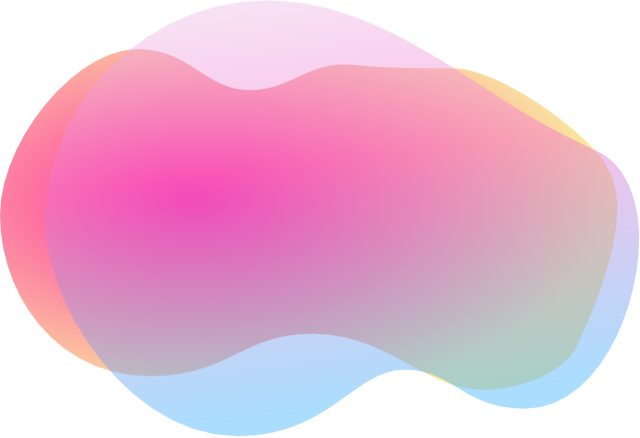
Reproduce this background procedurally as a Shadertoy shader.

```glsl
const int CURVE_STEPS = 14;
const vec2 CANVAS = vec2(1.463, 1.0);

// Outline being traced: pen position, squared distance, inside sign
struct Outline {
    vec2 pen;
    float dist2;
    float side;
};

Outline startAt(vec2 pen) {
    return Outline(pen, 1e5, 1.0);
}

vec2 cubicBezier(vec2 a, vec2 b, vec2 c, vec2 d, float t) {
    float s = 1.0 - t;
    return s * s * s * a + 3.0 * s * t * (s * b + t * c) + t * t * t * d;
}

// Updates distance and even-odd crossing for one straight piece
void addSegment(inout Outline o, vec2 p, vec2 a, vec2 b) {
    vec2 edge = b - a;
    vec2 toP = p - a;
    vec2 gap = toP - edge * clamp(dot(toP, edge) / max(dot(edge, edge), 1e-9), 0.0, 1.0);
    o.dist2 = min(o.dist2, dot(gap, gap));
    if ((a.y > p.y) != (b.y > p.y)) {
        float crossX = a.x + edge.x * (p.y - a.y) / edge.y;
        if (p.x < crossX) o.side = -o.side;
    }
}

// Extends the outline from the pen with a cubic curve
void curveTo(inout Outline o, vec2 p, vec2 b, vec2 c, vec2 d) {
    vec2 start = o.pen;
    for (int i = 1; i <= CURVE_STEPS; i++) {
        vec2 next = cubicBezier(start, b, c, d, float(i) / float(CURVE_STEPS));
        addSegment(o, p, o.pen, next);
        o.pen = next;
    }
}

float coverage(Outline o, float pixel) {
    return smoothstep(-0.75 * pixel, 0.75 * pixel, -o.side * sqrt(o.dist2));
}

// Wavy warm blob
Outline warmBlob(vec2 p) {
    Outline o = startAt(vec2(0.0, 0.509));
    curveTo(o, p, vec2(0.0, 0.676), vec2(0.171, 0.888), vec2(0.314, 0.888));
    curveTo(o, p, vec2(0.436, 0.888), vec2(0.469, 0.794), vec2(0.571, 0.794));
    curveTo(o, p, vec2(0.659, 0.794), vec2(0.701, 0.853), vec2(0.785, 0.853));
    curveTo(o, p, vec2(0.842, 0.851), vec2(0.838, 0.844), vec2(1.038, 0.844));
    curveTo(o, p, vec2(1.12, 0.844), vec2(1.276, 0.747), vec2(1.36, 0.657));
    curveTo(o, p, vec2(1.394, 0.621), vec2(1.411, 0.575), vec2(1.411, 0.528));
    curveTo(o, p, vec2(1.411, 0.429), vec2(1.368, 0.314), vec2(1.314, 0.2));
    curveTo(o, p, vec2(1.276, 0.143), vec2(1.181, 0.11), vec2(1.105, 0.11));
    curveTo(o, p, vec2(0.971, 0.11), vec2(0.886, 0.238), vec2(0.714, 0.238));
    curveTo(o, p, vec2(0.552, 0.238), vec2(0.524, 0.141), vec2(0.343, 0.141));
    curveTo(o, p, vec2(0.124, 0.141), vec2(0.0, 0.333), vec2(0.0, 0.509));
    return o;
}

// Large translucent blob
Outline glassBlob(vec2 p) {
    Outline o = startAt(vec2(0.103, 0.495));
    curveTo(o, p, vec2(0.103, 0.762), vec2(0.333, 0.999), vec2(0.61, 0.999));
    curveTo(o, p, vec2(0.781, 0.999), vec2(0.924, 0.914), vec2(1.038, 0.844));
    curveTo(o, p, vec2(1.166, 0.764), vec2(1.2, 0.733), vec2(1.36, 0.657));
    curveTo(o, p, vec2(1.429, 0.63), vec2(1.461, 0.543), vec2(1.461, 0.457));
    curveTo(o, p, vec2(1.461, 0.286), vec2(1.362, 0.067), vec2(1.2, 0.067));
    curveTo(o, p, vec2(1.057, 0.067), vec2(1.038, 0.156), vec2(0.924, 0.156));
    curveTo(o, p, vec2(0.81, 0.156), vec2(0.752, 0.004), vec2(0.543, 0.004));
    curveTo(o, p, vec2(0.295, 0.004), vec2(0.103, 0.305), vec2(0.103, 0.495));
    return o;
}

// Elliptical glow from magenta to soft yellow
vec3 warmColor(vec2 p, vec2 center, vec2 radii) {
    const vec3 MAGENTA = vec3(1.0, 0.157, 0.647);
    const vec3 YELLOW = vec3(0.98, 0.91, 0.62);
    return mix(MAGENTA, YELLOW, min(length((p - center) / radii), 1.0));
}

// Slanted gradient: cyan below, pink in the middle, lilac above
vec3 glassColor(vec2 p, float slant) {
    const vec3 CYAN = vec3(0.255, 0.706, 0.988);
    const vec3 PINK = vec3(0.949, 0.439, 0.808);
    const vec3 LILAC = vec3(0.933, 0.745, 0.91);
    float height = p.y - slant * p.x;
    vec3 lower = mix(CYAN, PINK, clamp((height + 0.029) / 0.572, 0.0, 1.0));
    return mix(lower, LILAC, clamp((height - 0.543) / 0.381, 0.0, 1.0));
}

void mainImage(out vec4 fragColor, in vec2 fragCoord) {
    const float GLASS_OPACITY = 0.45;
    vec2 p = fragCoord / iResolution.xy * CANVAS;
    float pixel = 1.0 / iResolution.y;

    // Layers from back to front
    vec3 color = vec3(1.0);
    vec3 warm = warmColor(p, vec2(0.442, 0.543), vec2(0.952, 0.476));
    color = mix(color, warm, coverage(warmBlob(p), pixel));
    color = mix(color, glassColor(p, 0.12), GLASS_OPACITY * coverage(glassBlob(p), pixel));
    fragColor = vec4(color, 1.0);
}
```
